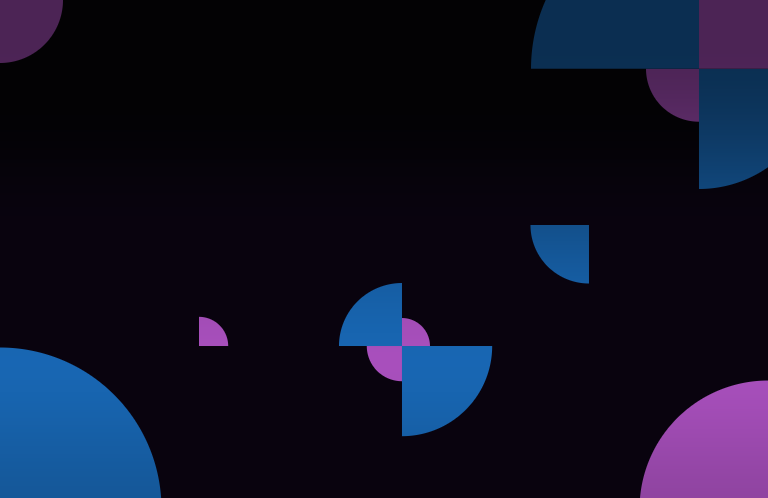
Give the GLSL for this background, as a WebGL 2 fragment shader.

```glsl
#version 300 es
precision highp float;

uniform vec2 u_resolution;
out vec4 outColor;

#define BLUE vec3(0.094, 0.402, 0.702)
#define PURPLE vec3(0.660, 0.312, 0.740)
#define NIGHT_TOP vec3(0.010, 0.008, 0.016)
#define NIGHT_LOW vec3(0.034, 0.012, 0.056)
#define TOP_LIGHT 0.45
#define FLOOR_LIGHT 0.84
#define FAN_COUNT 7

// A fan is four quarter discs around one hub.
// Hub: centre x, y, and 1.0 to swap the two colours
const vec3 HUBS[FAN_COUNT] = vec3[FAN_COUNT](
    vec3(0.0, 1.0, 1.0),
    vec3(1.4036, 0.8620, 0.0),
    vec3(1.1827, 0.5482, 1.0),
    vec3(0.3996, 0.3052, 0.0),
    vec3(0.8072, 0.3052, 0.0),
    vec3(0.0, -0.0221, 1.0),
    vec3(1.5422, -0.0221, 1.0)
);

// Radii: lower left, lower right, upper left, upper right (0 = absent)
const vec4 RADII[FAN_COUNT] = vec4[FAN_COUNT](
    vec4(0.0, 0.1265, 0.0, 0.0),
    vec4(0.1064, 0.2415, 0.3373, 0.3373),
    vec4(0.1175, 0.0, 0.0, 0.0),
    vec4(0.0, 0.0, 0.0, 0.0586),
    vec4(0.0707, 0.1811, 0.1265, 0.0562),
    vec4(0.0, 0.0, 0.0, 0.3243),
    vec4(0.0, 0.0, 0.2580, 0.0)
);

// Signed distance to a quarter disc in the positive quadrant
float quarterDisc(vec2 q, float radius) {
    return max(length(q) - radius, max(-q.x, -q.y));
}

// Vertical light: dim above, full in the lower third, softer at the floor
float lightAt(float y) {
    float rise = 1.0 - smoothstep(0.257, 0.920, y);
    float fall = 1.0 - smoothstep(-0.06, 0.29, y);
    return mix(TOP_LIGHT, 1.0, rise) * mix(1.0, FLOOR_LIGHT, fall);
}

void main() {
    vec2 p = gl_FragCoord.xy / u_resolution.y;
    float pixel = 1.0 / u_resolution.y;

    vec3 color = mix(NIGHT_LOW, NIGHT_TOP, smoothstep(0.54, 0.80, p.y));
    float light = lightAt(p.y);

    // Paint every quadrant of every fan
    for (int f = 0; f < FAN_COUNT; f++) {
        vec3 hub = HUBS[f];
        for (int k = 0; k < 4; k++) {
            vec2 facing = vec2(k & 1, k >> 1) * 2.0 - 1.0;
            float radius = RADII[f][k];
            float dist = quarterDisc((p - hub.xy) * facing, radius);
            float cover = clamp(0.5 - dist / pixel, 0.0, 1.0) * step(0.001, radius);
            bool purple = (facing.x * facing.y > 0.0) != (hub.z > 0.5);
            color = mix(color, (purple ? PURPLE : BLUE) * light, cover);
        }
    }

    outColor = vec4(color, 1.0);
}
```
